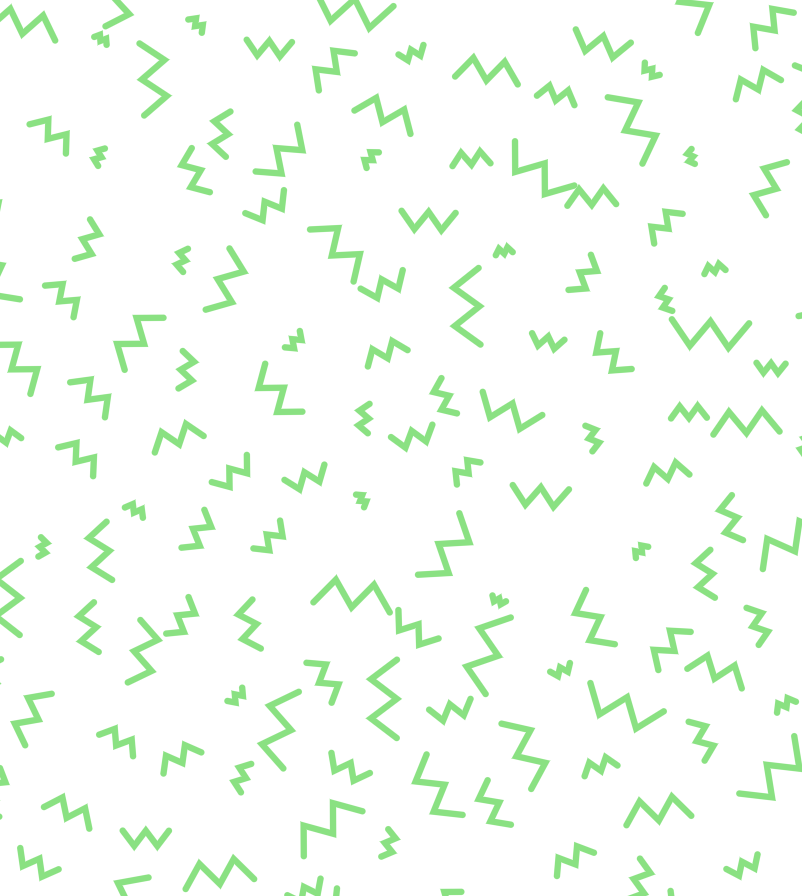
Reproduce this pattern procedurally as a Shadertoy shader.

```glsl
// Scattered green zigzags of many sizes and directions on white.
// Each cell of a tilted grid holds one mitred, round-capped zigzag whose
// size, offset and angle come from a hash; the nearest stroke is drawn.

#define CELL 0.0855         // grid spacing, in canvas heights
#define STROKE 0.0071       // line thickness
#define MIN_LENGTH 0.015    // shortest zigzag, end to end
#define MAX_LENGTH 0.090    // longest zigzag
#define AMPLITUDE 0.33      // zigzag height relative to its length
#define GRID_TILT 0.42      // grid rotation in radians
#define SIZE_SPREAD 0.6     // random part of the size, rest alternates
#define INK vec3(0.54, 0.883, 0.51)
#define PAPER vec3(1.0)

const float TAU = 6.2831853;

float hash(vec2 cell, float seed) {
    return fract(sin(dot(cell, vec2(127.1, 311.7)) + seed * 74.7) * 43758.5453);
}

mat2 rotation(float angle) {
    float c = cos(angle), s = sin(angle);
    return mat2(c, s, -s, c);
}

// Distance to the centre line of a four-stroke zigzag centred on the origin.
float zigzagDistance(vec2 p, float len) {
    float stepX = 0.25 * len;
    float halfHeight = 0.5 * AMPLITUDE * len;

    // Two mirror folds reduce the four strokes to a single one.
    vec2 folded = vec2(abs(abs(p.x) - stepX), p.y);
    vec2 start = vec2(0.0, -halfHeight);
    vec2 stroke = vec2(stepX, 2.0 * halfHeight);
    float along = dot(folded - start, stroke) / dot(stroke, stroke);

    // Clamp only at the outer ends: round caps there, sharp joins inside.
    if (abs(p.x) > stepX) along = min(along, 1.0);
    return length(folded - start - stroke * along);
}

// Distance to the zigzag owned by one grid cell.
float cellDistance(vec2 p, vec2 cell) {
    // Large and small cells alternate, so big neighbours keep apart.
    float parity = mod(cell.x + cell.y, 2.0);
    float size = mix(parity, hash(cell, 1.0), SIZE_SPREAD);

    // Small zigzags have more room to wander.
    float wander = mix(0.36, 0.10, size);
    vec2 jitter = 2.0 * vec2(hash(cell, 2.0), hash(cell, 3.0)) - 1.0;
    vec2 centre = (cell + 0.5 + wander * jitter) * CELL;

    float angle = TAU * hash(cell, 4.0);
    return zigzagDistance(rotation(angle) * (p - centre),
                          mix(MIN_LENGTH, MAX_LENGTH, size));
}

void mainImage(out vec4 fragColor, in vec2 fragCoord) {
    float pixel = 1.0 / iResolution.y;
    vec2 p = rotation(GRID_TILT) * (fragCoord * pixel);
    vec2 home = floor(p / CELL);

    // Nearest stroke among the surrounding cells.
    float nearest = 1.0;
    for (int y = -1; y <= 1; y++) {
        for (int x = -1; x <= 1; x++) {
            nearest = min(nearest, cellDistance(p, home + vec2(x, y)));
        }
    }

    // Smooth edge about one pixel wide.
    float edge = nearest - 0.5 * STROKE;
    float coverage = 1.0 - smoothstep(-0.7 * pixel, 0.7 * pixel, edge);
    fragColor = vec4(mix(PAPER, INK, coverage), 1.0);
}
```
